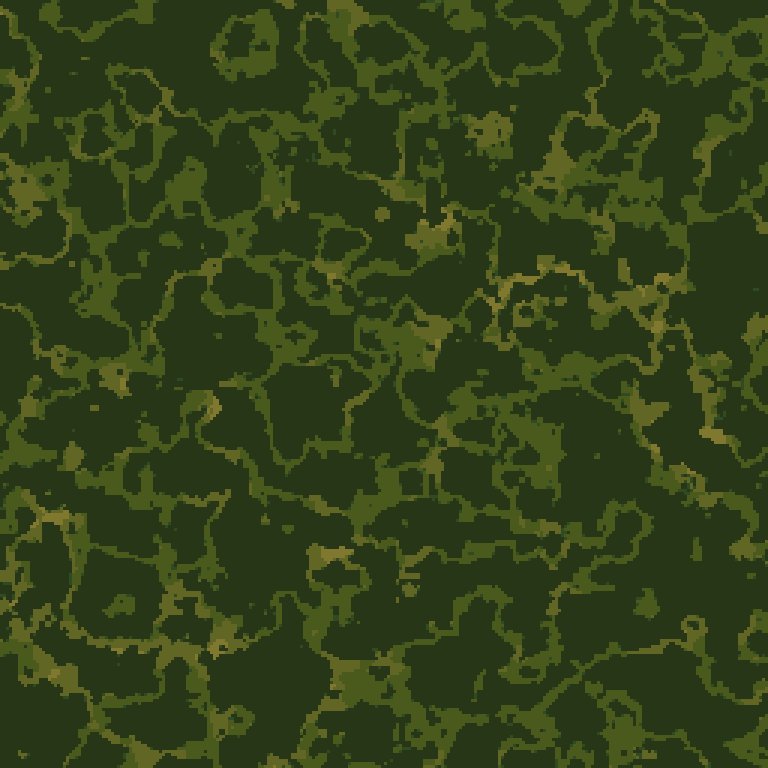
Write a WebGL 1 fragment shader that draws this pattern.

```glsl
precision highp float;
// Blocky moss camouflage: ragged olive filaments over dark green ground.
uniform vec2 u_resolution;

float hash(vec2 p) {
  vec3 q = fract(vec3(p.xyx) * 0.1031);
  q += dot(q, q.yzx + 33.33);
  return fract((q.x + q.y) * q.z);
}

float valueNoise(vec2 p) {
  vec2 i = floor(p), f = fract(p);
  f = f * f * (3.0 - 2.0 * f);
  return mix(mix(hash(i), hash(i + vec2(1.0, 0.0)), f.x),
             mix(hash(i + vec2(0.0, 1.0)), hash(i + vec2(1.0, 1.0)), f.x), f.y);
}

// Four octaves, normalised to 0..1
float fbm(vec2 p) {
  float sum = 0.0, total = 0.0, weight = 1.0;
  for (int octave = 0; octave < 4; octave++) {
    sum += weight * valueNoise(p);
    total += weight;
    weight *= 0.55;
    p = p * 2.0 + vec2(37.0, 91.0);
  }
  return sum / total;
}

vec3 mossColor(vec2 uv) {
  // Square cells, 256 across the canvas
  vec2 cell = (floor(uv * 256.0) + 0.5) / 256.0;

  // Filaments follow the middle contour of rough noise
  float contour = abs(fbm(cell * 16.0 + 11.0) - 0.5);
  // Independent patches choose how sunlit a filament is
  float sunlight = fbm(cell * 14.0 + vec2(213.0, 157.0));

  vec3 ground = vec3(0.15, 0.21, 0.09);
  vec3 fringe = vec3(0.19, 0.29, 0.13);
  vec3 moss = vec3(0.29, 0.35, 0.11);
  vec3 olive = vec3(0.38, 0.40, 0.14);
  vec3 straw = vec3(0.50, 0.47, 0.18);

  vec3 filament = mix(moss, olive, step(0.57, sunlight));
  filament = mix(filament, straw, step(0.735, sunlight));
  vec3 color = mix(ground, fringe, step(contour, 0.0593));
  return mix(color, filament, step(contour, 0.0557));
}

void main() {
  // Four samples per pixel smooth the cell edges at any size
  vec3 color = vec3(0.0);
  for (int y = 0; y < 2; y++) {
    for (int x = 0; x < 2; x++) {
      vec2 offset = vec2(float(x), float(y)) * 0.5 - 0.25;
      vec2 uv = (gl_FragCoord.xy + offset) / min(u_resolution.x, u_resolution.y);
      color += 0.25 * mossColor(uv);
    }
  }
  gl_FragColor = vec4(color, 1.0);
}
```
